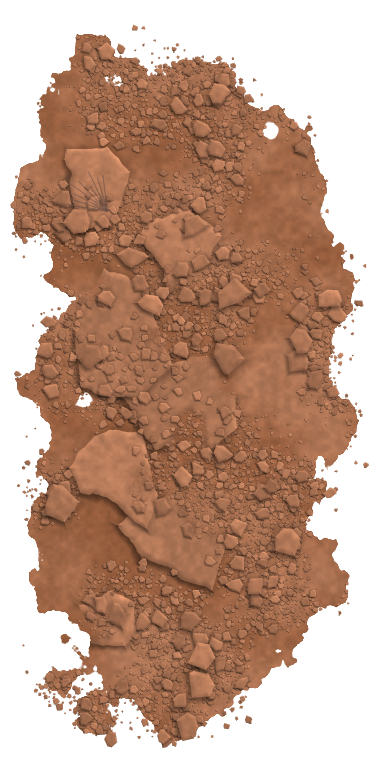
A Shadertoy shader for this texture:

```glsl
// A ragged patch of dry red soil on white, strewn with angular stones.
// Wrapped noise frays the outline; jittered polygons make slabs, pebbles
// and loose crumbs, each with a lit bevel and a soft shadow.

const vec2 LIGHT = vec2(0.5, 0.86);

float hash(vec2 p) {
    vec3 q = fract(p.xyx * 0.1031);
    q += dot(q, q.yzx + 33.33);
    return fract((q.x + q.y) * q.z);
}

// Value noise with n cells across and 2n up, wrapping at the canvas edges
float noise(vec2 p, float n) {
    vec2 size = vec2(n, 2.0 * n), i = floor(p * n), f = fract(p * n);
    f = f * f * (3.0 - 2.0 * f);
    float a = hash(mod(i, size) + n);
    float b = hash(mod(i + vec2(1, 0), size) + n);
    float c = hash(mod(i + vec2(0, 1), size) + n);
    float d = hash(mod(i + 1.0, size) + n);
    return mix(mix(a, b, f.x), mix(c, d, f.x), f.y);
}

float fbm(vec2 p, float n) {
    float sum = 0.0, amp = 0.5;
    for (int i = 0; i < 5; i++) {
        sum += amp * noise(p, n);
        amp *= 0.5;
        n *= 2.0;
    }
    return sum;
}

// Approximate signed distance to the patch, negative on soil
float patchEdge(vec2 p) {
    float y = p.y - 1.0;
    float x = (p.x - 0.505 + 0.16 * y * y) / 0.41;
    float outline = 0.2 * (x * x + pow(abs(y) / 0.9, 3.0) - 1.0);
    float rag = 0.25 * (fbm(p, 9.0) - 0.49);
    float hole = min(length(p - vec2(0.71, 1.66)) - 0.03,
                     length(p - vec2(0.22, 0.95)) - 0.022);
    float border = max(2.0 * abs(p.x - 0.5), abs(y));
    return max(outline + rag, 0.3 * rag - hole) + 0.2 * smoothstep(0.92, 0.99, border);
}

// Irregular six-sided polygon: x is distance, yz the nearest side's normal
vec3 chip(vec2 d, vec2 id, float r) {
    vec3 best = vec3(-10.0, 0.0, 0.0);
    for (int k = 0; k < 6; k++) {
        vec2 seed = id + 7.31 * float(k);
        float angle = 1.0472 * (float(k) + 0.8 * hash(seed + 1.7));
        vec2 side = vec2(cos(angle), sin(angle));
        float e = dot(d, side) - r * (0.62 + 0.42 * hash(seed + 4.3));
        if (e > best.x) best = vec3(e, side);
    }
    return best;
}

// Lays one stone over the ground: shadow first, then the bevelled face
void layStone(inout vec4 ground, vec3 stone, float bevel, float tone, float show) {
    float facing = dot(stone.yz, LIGHT);
    float shadow = 1.0 - smoothstep(0.0, bevel * 1.3, stone.x);
    ground.rgb *= 1.0 - show * shadow * (0.12 + 0.34 * max(-facing, 0.0));
    float slope = smoothstep(-bevel, 0.0, stone.x);
    vec3 face = vec3(0.69, 0.465, 0.34) * tone * (1.0 + 0.2 * facing * slope);
    float cover = clamp(0.5 - stone.x * iResolution.x, 0.0, 1.0);
    ground = mix(ground, vec4(face, 1.0), cover * show);
}

// One size of stones, clustered by noise; a few stray beyond the edge
void scatter(inout vec4 ground, vec2 p, float n, float density) {
    for (int k = 0; k < 9; k++) {
        vec2 cell = floor(p * n) + vec2(k % 3, k / 3) - 1.0;
        vec2 id = mod(cell, vec2(n, 2.0 * n)) + 1.7 * n;
        vec2 c = (cell + 0.2 + 0.6 * vec2(hash(id + 3.1), hash(id + 9.4))) / n;
        float r = mix(0.2, 0.48, hash(id + 5.2)) / n;
        float clump = smoothstep(0.2, 0.65, noise(c, 7.0));
        if (length(p - c) > 2.1 * r || hash(id) > density * clump) continue;
        float stray = 0.07 * pow(hash(id + 6.6), 4.0) - 0.6 * r;
        if (patchEdge(c) > stray) continue;
        layStone(ground, chip(p - c, id, r), 0.4 * r, 0.88 + 0.18 * hash(id + 8.8), 1.0);
    }
}

void mainImage(out vec4 fragColor, in vec2 fragCoord) {
    vec2 p = fragCoord / iResolution.xy * vec2(1.0, 2.0);
    float px = 1.0 / iResolution.x;

    // Soil with its frayed outline in alpha
    float dust = smoothstep(0.25, 0.75, fbm(p, 6.0));
    vec3 soil = mix(vec3(0.58, 0.36, 0.235), vec3(0.69, 0.465, 0.34), dust);
    vec4 ground = vec4(soil, clamp(0.5 - patchEdge(p) / px, 0.0, 1.0));
    scatter(ground, p, 90.0, 0.8);
    scatter(ground, p, 50.0, 0.65);

    // Smooth, half-buried slabs stepping up the left and middle
    vec2 warp = 0.09 * (vec2(fbm(p, 5.0), fbm(p, 7.0)) - 0.49);
    float buried = smoothstep(0.22, 0.4, noise(p, 8.0));
    for (int i = 0; i < 7; i++) {
        float k = float(i);
        vec2 c = vec2(0.25 + 0.2 * mod(k, 2.0), 0.4 + 0.19 * k);
        c += 0.08 * (vec2(hash(vec2(k, 2.0)), hash(vec2(k, 5.0))) - 0.5);
        float r = 0.09 + 0.065 * hash(vec2(k, 8.0));
        vec3 slab = chip(p + warp - c, vec2(k * 3.0, 40.0), r);
        float layers = 0.96 + 0.08 * smoothstep(0.46, 0.5, fbm(p, 4.0));
        layStone(ground, slab, 0.018, layers, ground.a * buried);
    }

    scatter(ground, p, 36.0, 0.5);
    scatter(ground, p, 20.0, 0.5);
    scatter(ground, p, 11.0, 0.4);

    // Dry stems fanning out on the upper left
    for (int i = 0; i < 9; i++) {
        float k = float(i), angle = 1.7 + 0.16 * k;
        vec2 stem = (0.06 + 0.07 * hash(vec2(k, 21.0))) * vec2(cos(angle), sin(angle));
        vec2 d = p - vec2(0.28, 1.45);
        float gap = length(d - stem * clamp(dot(d, stem) / dot(stem, stem), 0.0, 1.0));
        float line = 1.0 - smoothstep(0.0, 0.003, gap);
        ground.rgb = mix(ground.rgb, vec3(0.42, 0.32, 0.29), 0.6 * line);
    }

    // Fine grit over everything, then the white surround
    ground.rgb *= 0.87 + 0.28 * fbm(p, 60.0);
    fragColor = vec4(mix(vec3(1.0), ground.rgb, ground.a), 1.0);
}
```
